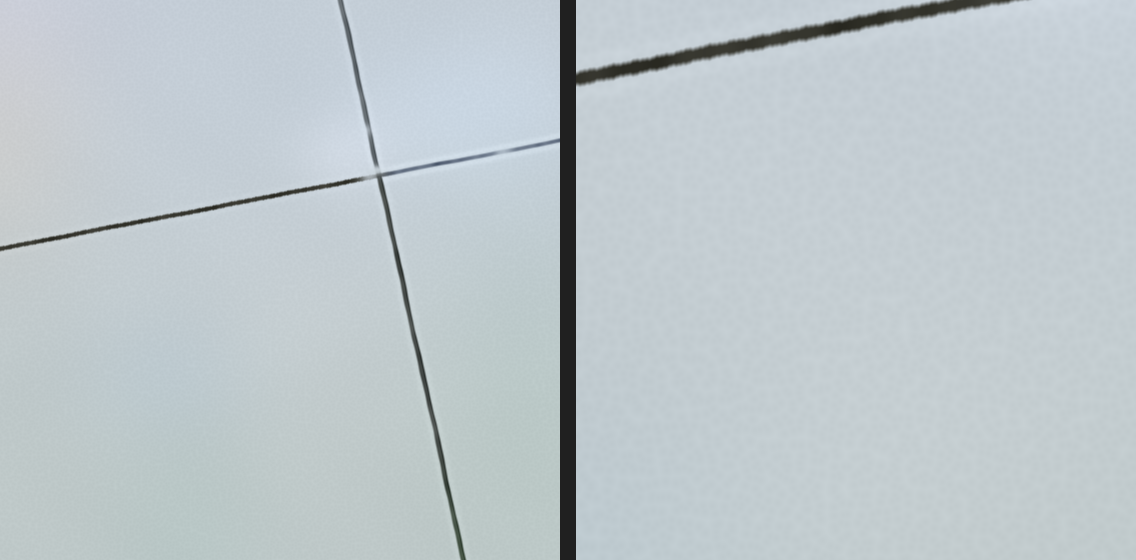
Left, the full canvas; right, a detail of the centre.
Reproduce this texture procedurally as a WebGL 1 fragment shader.

```glsl
precision highp float;

// Large pale glazed tiles, slightly tilted, divided by thin dark joints.
// A skewed grid gives the joints, layered sines wear them down, and soft
// glows with fine cellular grain tint the glossy surface.

uniform vec2 u_resolution;

vec2 hash2(vec2 p) {
  vec3 q = fract(p.xyx * vec3(0.1031, 0.1030, 0.0973));
  q += dot(q, q.yzx + 33.33);
  return fract((q.xx + q.yz) * q.zy);
}

// Distance to the nearest scattered cell point
float cellular(vec2 p) {
  vec2 cell = floor(p), f = fract(p);
  float nearest = 2.0;
  for (int j = -1; j <= 1; j++) {
    for (int i = -1; i <= 1; i++) {
      vec2 o = vec2(float(i), float(j));
      nearest = min(nearest, length(o + hash2(cell + o) - f));
    }
  }
  return nearest;
}

// Irregular wave in -1..1 along a line
float waver(float t) {
  return (sin(t) + 0.6 * sin(t * 2.3 + 1.7) + 0.4 * sin(t * 5.1 + 0.6)) / 2.0;
}

float glow(vec2 uv, vec2 center, vec2 size) {
  vec2 d = (uv - center) / size;
  return exp(-dot(d, d));
}

float band(float d, float halfWidth, float soft) {
  return 1.0 - smoothstep(halfWidth - soft, halfWidth + soft, abs(d));
}

vec3 glaze(vec2 uv) {
  vec3 col = mix(vec3(0.745, 0.785, 0.785), vec3(0.765, 0.805, 0.84),
                 smoothstep(0.1, 0.9, uv.y));
  col += vec3(0.035, 0.005, -0.025) * glow(uv, vec2(-0.03, 0.75), vec2(0.2, 0.25));
  col += vec3(0.015, 0.0, 0.015) * glow(uv, vec2(0.0, 1.0), vec2(0.25, 0.18));
  col += vec3(0.025, 0.035, 0.05) * glow(uv, vec2(0.85, 0.8), vec2(0.22, 0.14));
  col += vec3(0.045, 0.04, 0.045) * glow(uv, vec2(0.62, 0.73), vec2(0.09, 0.07));
  col += vec3(0.02, 0.015, 0.015) * glow(uv, vec2(0.52, 0.45), vec2(0.28, 0.25));
  col += vec3(-0.02, -0.004, -0.008) * glow(uv, vec2(0.33, 0.05), vec2(0.15, 0.2));
  col += vec3(-0.015, -0.005, 0.01) * glow(uv, vec2(0.3, 0.33), vec2(0.16, 0.12));
  col += vec3(-0.015, 0.0, -0.01) * glow(uv, vec2(0.95, 0.3), vec2(0.2, 0.35));
  // Faint blotches and fine grain
  float blotch = sin(uv.x * 17.0 + 2.0 * sin(uv.y * 9.0)) * sin(uv.y * 14.0 + uv.x * 5.0);
  col += 0.004 * blotch;
  return col + 0.022 * (cellular(uv * 170.0) - 0.5);
}

void main() {
  vec2 uv = gl_FragCoord.xy / u_resolution;
  float soft = 0.0016 + 0.5 / min(u_resolution.x, u_resolution.y);

  // Skewed tile grid with its crossing at the grid origin
  vec2 p = uv - vec2(0.677, 0.6865);
  vec2 grid = vec2(p.x + 0.22 * p.y, p.y - 0.193 * p.x) * 0.98;
  vec2 joint = grid - 1.15 * floor(grid / 1.15 + 0.5);
  joint.x += 0.0012 * waver(uv.y * 19.0);
  joint.y += 0.0007 * waver(uv.x * 23.0);

  vec3 col = glaze(uv);

  // Pale bevels beside the joints
  float right = smoothstep(-0.02, 0.04, p.x);
  float above = smoothstep(-0.02, 0.03, p.y);
  col += 0.025 * exp(-pow((abs(joint.x) - 0.009) / 0.005, 2.0));
  col += (0.015 + 0.025 * right) * exp(-pow((abs(joint.y) - 0.009) / 0.005, 2.0));

  // Upright joint: grey above the crossing, greenish towards the bottom
  float upWidth = 0.0042 + 0.0005 * waver(uv.y * 41.0);
  vec3 upColor = mix(vec3(0.27, 0.29, 0.28), vec3(0.38, 0.41, 0.43), above);
  upColor = mix(upColor, vec3(0.25, 0.31, 0.25), 1.0 - smoothstep(0.0, 0.25, uv.y));
  upColor += 0.06 * waver(uv.y * 33.0) - 0.1 * smoothstep(0.0, 0.003, joint.x);
  float upMask = band(joint.x, upWidth, soft);
  upMask *= 1.0 - 0.65 * glow(p, vec2(-0.024, 0.081), vec2(0.012, 0.011));
  upMask *= 1.0 - 0.9 * glow(p, vec2(-0.003, 0.01), vec2(0.016, 0.009));

  // Level joint: dark and frayed at left, blue and worn at right
  float fray = 0.0006 * waver(uv.x * 430.0) * (1.0 - right);
  float levelWidth = 0.0037 - 0.0005 * right + fray;
  vec3 levelColor = mix(vec3(0.2, 0.2, 0.17), vec3(0.3, 0.35, 0.43), right);
  levelColor += 0.05 * waver(uv.x * 47.0);
  float levelMask = band(joint.y, levelWidth, soft);
  levelMask *= 1.0 - 0.75 * glow(p, vec2(-0.018, 0.0), vec2(0.017, 0.02));
  levelMask *= 1.0 - 0.75 * glow(p, vec2(0.222, 0.043), vec2(0.021, 0.02));
  levelMask *= 1.0 - right * (0.15 + 0.15 * waver(uv.x * 61.0));

  col = mix(col, upColor, upMask);
  col = mix(col, levelColor, levelMask);

  // Light filler smeared over the crossing
  float filler = glow(p, vec2(-0.006, 0.006), vec2(0.015, 0.007));
  col = mix(col, vec3(0.76, 0.8, 0.82), 0.5 * filler);

  gl_FragColor = vec4(clamp(col, 0.0, 1.0), 1.0);
}
```
